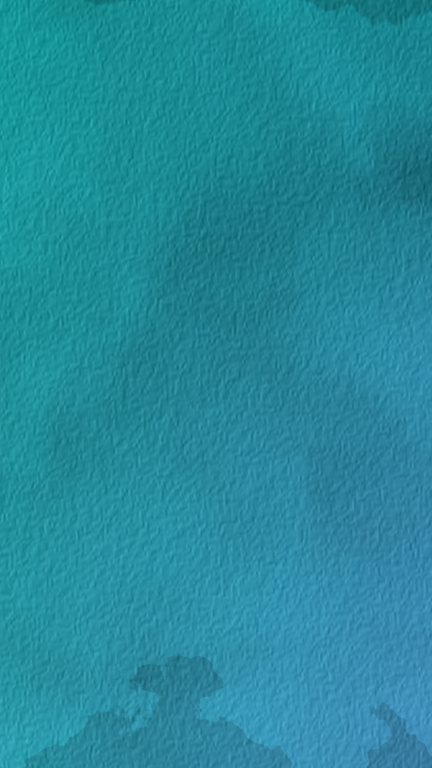
Reproduce this texture procedurally as a WebGL 2 fragment shader.

```glsl
#version 300 es
precision highp float;

uniform vec2 u_resolution;
out vec4 fragColor;

// Wash colours at the four corners
const vec3 TOP_LEFT = vec3(0.085, 0.575, 0.580);
const vec3 TOP_RIGHT = vec3(0.095, 0.535, 0.575);
const vec3 BOTTOM_LEFT = vec3(0.160, 0.590, 0.650);
const vec3 BOTTOM_RIGHT = vec3(0.250, 0.545, 0.715);

// Lengths are fractions of the canvas height
const float WASH_BALANCE = 1.15;
const float CLOUD_SCALE = 6.0;
const float CLOUD_DEPTH = 0.22;
const float PATCH_DEPTH = 0.16;
const float STAIN_DEPTH = 0.15;
const float STAIN_EDGE = 0.003;
const float STAIN_ROUGHNESS = 0.10;
const float RIM_WANDER = 0.22;
const vec2 GRAIN_SCALE = vec2(300.0, 185.0);
const vec2 LIGHT_STEP = vec2(0.0024, -0.0017);
const float GRAIN_DEPTH = 0.135;

float hash(vec2 cell) {
    vec3 q = fract(cell.xyx * vec3(0.1031, 0.1030, 0.0973));
    q += dot(q, q.yzx + 33.33);
    return fract((q.x + q.y) * q.z);
}

float valueNoise(vec2 p) {
    vec2 cell = floor(p);
    vec2 f = fract(p);
    f = f * f * (3.0 - 2.0 * f);
    float low = mix(hash(cell), hash(cell + vec2(1.0, 0.0)), f.x);
    float high = mix(hash(cell + vec2(0.0, 1.0)), hash(cell + 1.0), f.x);
    return mix(low, high, f.y);
}

float fbm(vec2 p) {
    float sum = 0.0;
    float weight = 0.5;
    for (int i = 0; i < 5; i++) {
        sum += weight * valueNoise(p);
        p = mat2(1.6, 1.2, -1.2, 1.6) * p + 17.3;
        weight *= 0.5;
    }
    return sum;
}

float bump(float x, float centre, float width) {
    float d = (x - centre) / width;
    return exp(-d * d);
}

float softPatch(vec2 uv, vec2 centre, vec2 radius) {
    vec2 d = (uv - centre) / radius;
    return exp(-dot(d, d));
}

// Paper relief: fine fibres, slightly drawn out vertically
float paperHeight(vec2 p) {
    vec2 bend = 0.004 * vec2(valueNoise(p * 70.0), valueNoise(p * 70.0 + 41.0));
    vec2 q = (p + bend) * GRAIN_SCALE;
    return 0.7 * valueNoise(q) + 0.4 * valueNoise(q * 0.45 + 9.0);
}

// Pigment that is crisp at its rim and thins out inside
float stain(float depth) {
    float body = smoothstep(-STAIN_EDGE, STAIN_EDGE, depth);
    return body * (0.7 + 0.3 * exp(-max(depth, 0.0) * 22.0));
}

void main() {
    vec2 uv = gl_FragCoord.xy / u_resolution;
    vec2 p = gl_FragCoord.xy / u_resolution.y;

    // Diagonal wash with wandering hue
    vec2 drift = vec2(fbm(p * 4.0 + 3.0), fbm(p * 4.0 + 29.0)) - 0.48;
    vec2 washUv = clamp(uv + 0.25 * drift, 0.0, 1.0);
    washUv.y = pow(washUv.y, WASH_BALANCE);
    vec3 colour = mix(mix(BOTTOM_LEFT, BOTTOM_RIGHT, washUv.x),
                      mix(TOP_LEFT, TOP_RIGHT, washUv.x), washUv.y);

    // Cloudy pigment and broad dark patches
    float cloud = fbm(p * CLOUD_SCALE + 2.0 * drift);
    float patches = softPatch(uv, vec2(0.98, 0.78), vec2(0.28, 0.12))
        + 0.50 * softPatch(uv, vec2(0.45, 0.65), vec2(0.32, 0.12))
        + 0.45 * softPatch(uv, vec2(0.06, 0.43), vec2(0.22, 0.07))
        + 0.45 * softPatch(uv, vec2(0.82, 0.32), vec2(0.22, 0.06))
        + 0.40 * softPatch(uv, vec2(0.62, 0.48), vec2(0.45, 0.12));
    patches *= 0.55 + 0.9 * cloud;
    float shade = 1.01 + CLOUD_DEPTH * (0.46 - cloud) - PATCH_DEPTH * patches;

    // Stains with ragged rims along the bottom and in the top right
    float ragged = STAIN_ROUGHNESS * (fbm(p * 24.0 + 7.0) - 0.48);
    float x = uv.x + RIM_WANDER * (fbm(p * 17.0 + 53.0) - 0.48);
    float lowerRim = -0.035 + 0.115 * bump(x, 0.19, 0.12)
        + 0.165 * bump(x, 0.39, 0.09)
        + 0.095 * bump(x, 0.55, 0.11)
        + 0.110 * bump(x, 0.92, 0.09);
    float upperRim = 1.02 - 0.045 * bump(x, 0.92, 0.20)
        - 0.022 * bump(x, 0.22, 0.07);
    float sideDepth = 0.12 * softPatch(uv, vec2(1.02, 0.80), vec2(0.24, 0.08)) - 0.055;
    shade -= STAIN_DEPTH * stain(lowerRim - uv.y + ragged);
    shade -= STAIN_DEPTH * stain(uv.y - upperRim + 0.4 * ragged);
    shade -= 0.35 * STAIN_DEPTH * smoothstep(-0.008, 0.012, sideDepth + ragged);
    colour *= shade;

    // Raking light over the paper
    float relief = paperHeight(p) - paperHeight(p + LIGHT_STEP);
    colour += GRAIN_DEPTH * relief * vec3(0.85, 1.0, 1.0);

    fragColor = vec4(clamp(colour, 0.0, 1.0), 1.0);
}
```
